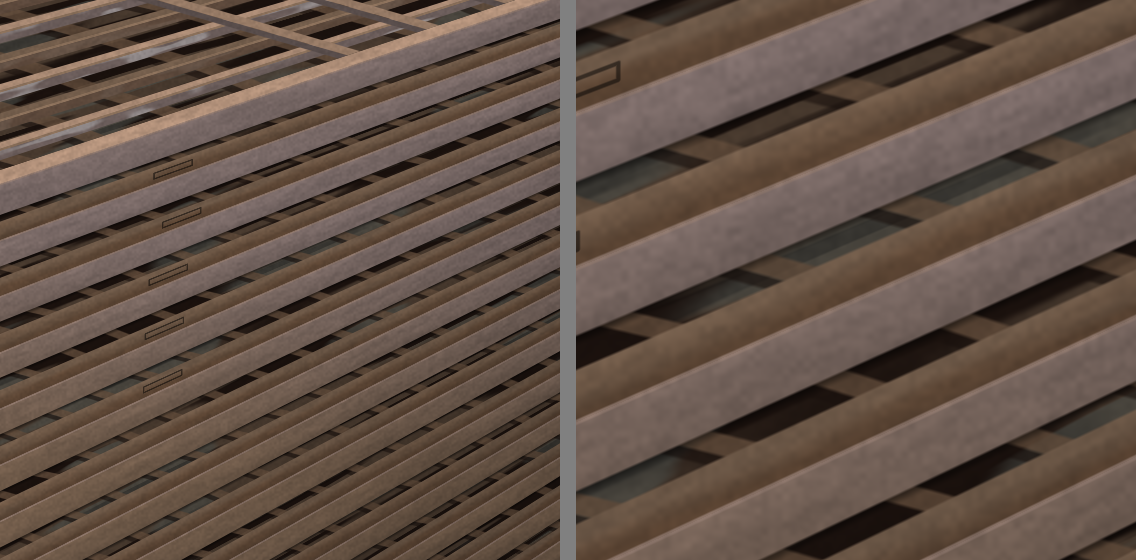
Left, the full canvas; right, a detail of the centre.
Give the GLSL for this texture, as a three.js fragment shader.

```glsl
// Stacked weathered steel beams running diagonally above a dark cross-braced deck.
varying vec2 vUv;

const vec3 DARK = vec3(0.10, 0.065, 0.05);
const vec3 DEEP_BROWN = vec3(0.25, 0.20, 0.16);
const vec3 BROWN = vec3(0.34, 0.255, 0.19);
const vec3 TAN = vec3(0.45, 0.365, 0.295);
const vec3 STEEL = vec3(0.46, 0.40, 0.39);
const vec3 PEACH = vec3(0.70, 0.57, 0.48);
const vec3 PAINT = vec3(0.56, 0.53, 0.53);
const vec3 SLATE = vec3(0.29, 0.30, 0.28);
const float BRACE_SLOPE = 0.29;

float hash(vec2 p) {
  vec3 q = fract(p.xyx * 0.1031);
  q += dot(q, q.yzx + 33.33);
  return fract((q.x + q.y) * q.z);
}

float noise(vec2 p) {
  vec2 i = floor(p), f = fract(p);
  f = f * f * (3.0 - 2.0 * f);
  return mix(mix(hash(i), hash(i + vec2(1.0, 0.0)), f.x),
             mix(hash(i + vec2(0.0, 1.0)), hash(i + 1.0), f.x), f.y);
}

float band(float x, float lo, float hi, float w) {
  return smoothstep(lo - w, lo + w, x) - smoothstep(hi - w, hi + w, x);
}

float boxDistance(vec2 p, vec2 halfSize) {
  vec2 d = abs(p) - halfSize;
  return length(max(d, 0.0)) + min(max(d.x, d.y), 0.0);
}

// Dim strips and short braces seen through the gaps
vec3 underDeck(vec2 p, float k, float spacing, float fill) {
  float strips = noise(vec2(p.x * 4.0, k * 11.0));
  vec3 col = mix(DARK, DEEP_BROWN * 1.1, smoothstep(0.65, 0.85, strips + fill));
  float slate = smoothstep(0.68, 0.8, noise(vec2(p.x * 6.0, k * 5.0) + 7.0));
  col = mix(col, SLATE, 0.6 * slate);
  float brace = (p.y - BRACE_SLOPE * p.x) / spacing;
  float b = fract(brace + 0.15 * noise(vec2(floor(brace), k)));
  float w = 0.0015 / spacing;
  col = mix(col, DARK, 0.6 * band(b, 0.42, 0.56, w));
  return mix(col, mix(BROWN, TAN, 0.35), 0.8 * band(b, 0.18, 0.42, w));
}

// Open frame of thinner rails joined by braces
vec3 openFrame(vec2 p, float k, float w) {
  float j = (k + 1.62) / 0.52;
  float row = floor(j), f = j - row;
  w /= 0.52;
  vec3 col = underDeck(p, k, 0.0872, 0.25);
  float blotch = smoothstep(0.5, 0.8, noise(vec2(p.x * 20.0, k * 9.0)));
  vec3 face = mix(BROWN, mix(STEEL * 0.9, PAINT, blotch), 1.0 - 0.75 * mod(row, 2.0));
  vec3 top = mix(PEACH * 0.95, TAN, mod(row + 1.0, 2.0));
  col = mix(col, top, smoothstep(0.75 - w, 0.75 + w, f));
  col = mix(col, face, 1.0 - smoothstep(0.36 - w, 0.36 + w, f));
  col = mix(col, TAN * 1.2, 1.0 - smoothstep(w, 2.5 * w, min(f, 1.0 - f)));
  // Raised braces: lit top with a shaded side
  float v = (p.y - BRACE_SLOPE * p.x) / 0.0872;
  float b = v - floor(v + 0.5);
  float raised = 1.0 - step(-0.5, v);
  col = mix(col, STEEL * 0.75, raised * band(b, 0.07, 0.19, 0.015));
  return mix(col, mix(TAN, PEACH, 0.55), raised * band(b, -0.09, 0.07, 0.015));
}

// Repeating heavy beams: upper face, bright arris, front face
vec3 heavyBeams(vec2 p, float k, float pitch, float w) {
  float row = floor(k), f = k - row;
  float isFirst = 1.0 - step(-0.5, row);
  float topIsFirst = 1.0 - step(-1.5, row);
  float id = row + 1.0;
  float frontEnd = 0.45 + 0.04 * (hash(vec2(row, 3.0)) - 0.5) + 0.1 * isFirst;
  float topStart = mix(0.66, 0.74, topIsFirst);
  float streak = noise(vec2(p.x * 9.0, k * 7.0));

  vec3 col = underDeck(p, k, 0.058, mix(0.08, 0.3, smoothstep(1.5, 4.0, k)));
  col *= mix(0.55, 1.0, smoothstep(frontEnd, frontEnd + 0.08, f));

  float shade = smoothstep(topStart, 0.98, f + 0.16 * (streak - 0.5));
  vec3 top = mix(TAN, BROWN, shade) * (0.92 + 0.16 * streak);
  top = mix(top, PEACH * (0.95 + 0.1 * streak), topIsFirst);
  // Faint outlined marks on some upper faces
  vec2 center = vec2(0.29 + 0.07 * hash(vec2(id, 5.0)), 0.83);
  float box = boxDistance((vec2(p.x, f) - center) * vec2(1.0, pitch), vec2(0.034, 0.005));
  float marked = step(0.25, hash(vec2(id, 9.0))) * (1.0 - step(5.5, id));
  top *= 1.0 - 0.5 * marked * (1.0 - smoothstep(0.0006, 0.002, abs(box)));
  col = mix(col, top, smoothstep(topStart - w, topStart + w, f));

  vec3 front = mix(STEEL, TAN * 0.97, smoothstep(0.35, 0.9, p.y));
  front *= 1.06 - 0.25 * f + 0.1 * (streak - 0.5);
  col = mix(col, front, 1.0 - smoothstep(frontEnd - w, frontEnd + w, f));
  float arris = 1.0 - smoothstep(0.6 * w, 2.0 * w, min(f, 1.0 - f));
  return mix(col, mix(STEEL, PEACH, 0.4), 0.85 * arris);
}

void main() {
  vec2 p = vec2(vUv.x, 1.0 - vUv.y);
  // Beam index k: lines fan together towards the right
  float pitch = 0.1003 - 0.0254 * p.x;
  float k = (p.y - 0.43 + 0.362 * p.x) / pitch;
  float w = 0.0012 / pitch;
  float heavy = smoothstep(-1.26 - w, -1.26 + w, k);
  vec3 col = mix(openFrame(p, k, w), heavyBeams(p, k, pitch, w), heavy);

  // Grain, and dimming towards the lower right
  float grain = noise(p * 240.0) + noise(vec2(p.x * 70.0, k * 16.0)) - 1.0;
  col *= 1.0 + 0.09 * grain;
  col *= 1.0 - 0.16 * smoothstep(0.9, 1.9, p.x + p.y);
  gl_FragColor = vec4(col, 1.0);
}
```
